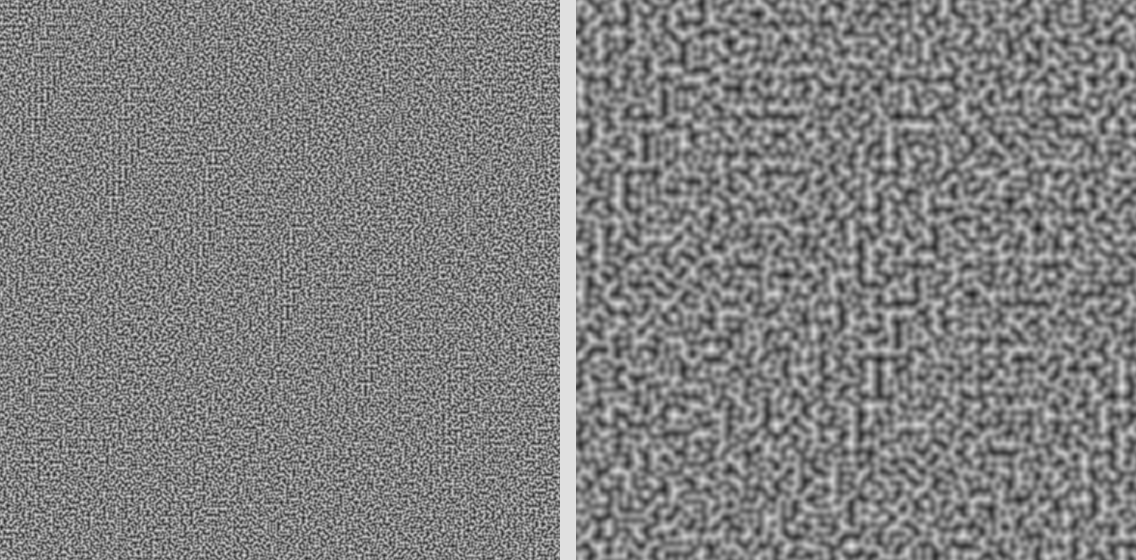
Left: the whole. Right: its middle third, enlarged.
Write a Shadertoy shader that draws this texture.

```glsl
const float TAU = 6.2831853;
const float CELLS = 180.0;
const float MID_GREY = 0.5;
const float CONTRAST = 0.55;

float hash(vec2 p) {
    return fract(sin(dot(p, vec2(127.1, 311.7))) * 43758.5453);
}

// Unit gradient with a random direction for one lattice point
vec2 gradientAt(vec2 lattice) {
    float angle = TAU * hash(lattice);
    return vec2(cos(angle), sin(angle));
}

// Ramp contributed by one corner of a cell
float cornerRamp(vec2 cell, vec2 local, vec2 corner) {
    return dot(gradientAt(cell + corner), local - corner);
}

// Gradient noise with quintic blending, centred on zero
float gradientNoise(vec2 p) {
    vec2 cell = floor(p);
    vec2 local = fract(p);
    vec2 blend = local * local * local * (local * (local * 6.0 - 15.0) + 10.0);
    float bottom = mix(cornerRamp(cell, local, vec2(0.0, 0.0)),
                       cornerRamp(cell, local, vec2(1.0, 0.0)), blend.x);
    float top = mix(cornerRamp(cell, local, vec2(0.0, 1.0)),
                    cornerRamp(cell, local, vec2(1.0, 1.0)), blend.x);
    return mix(bottom, top, blend.y);
}

// Neutral grey from a signed value
vec3 greyTone(float value, float middle, float contrast) {
    return vec3(clamp(middle + contrast * value, 0.0, 1.0));
}

void mainImage(out vec4 fragColor, in vec2 fragCoord) {
    vec2 uv = fragCoord / iResolution.y;
    float grain = gradientNoise(uv * CELLS);
    fragColor = vec4(greyTone(grain, MID_GREY, CONTRAST), 1.0);
}
```
